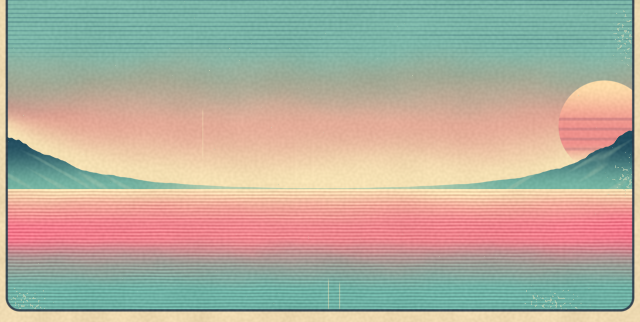
A Shadertoy shader for this background:

```glsl
// A retro print of a calm sea at dusk: a hazy striped sky, a banded sun, two
// sloping headlands and rippled water inside a worn, rounded frame.
// Layers are colour ramps, exponential ridges and distance-field masks.

const float HORIZON = 0.412;
const vec3 CREAM = vec3(0.96, 0.88, 0.70);
const vec3 PEACH = vec3(0.90, 0.68, 0.60);
const vec3 ROSE  = vec3(0.88, 0.56, 0.53);
const vec3 PINK  = vec3(0.95, 0.46, 0.54);
const vec3 TEAL  = vec3(0.50, 0.73, 0.67);
const vec3 DEEP  = vec3(0.13, 0.30, 0.37);
const vec3 INK   = vec3(0.17, 0.23, 0.29);

vec2 hashGradient(vec2 cell) {
    vec3 q = fract(cell.xyx * vec3(0.1031, 0.1030, 0.0973));
    q += dot(q, q.yzx + 33.33);
    float angle = 6.2832 * fract((q.x + q.y) * q.z);
    return vec2(cos(angle), sin(angle));
}

// Gradient noise, roughly -0.7 to 0.7
float noise(vec2 p) {
    vec2 i = floor(p), f = fract(p);
    vec2 u = f * f * f * (f * (f * 6.0 - 15.0) + 10.0);
    vec2 e = vec2(0.0, 1.0);
    float low = mix(dot(hashGradient(i), f),
                    dot(hashGradient(i + e.yx), f - e.yx), u.x);
    float high = mix(dot(hashGradient(i + e), f - e),
                     dot(hashGradient(i + e.yy), f - e.yy), u.x);
    return mix(low, high, u.y);
}

float fbm(vec2 p) {
    float sum = 0.0, gain = 0.55;
    for (int i = 0; i < 4; i++) {
        sum += gain * noise(p);
        p = p * 2.03 + 7.1;
        gain *= 0.5;
    }
    return sum;
}

float fill(float d, float aa) { return 1.0 - smoothstep(-aa, aa, d); }

float band(float y, float centre, float halfWidth, float aa) {
    return fill(abs(y - centre) - halfWidth, aa);
}

float ripple(float y, float period) { return 0.5 + 0.5 * cos(6.2832 * y / period); }

float slope(float shoreX) { return 0.183 * exp(-max(shoreX, 0.0) / 0.225); }

vec3 skyColor(vec2 p, float edgeX) {
    float rise = slope(edgeX), side = rise / 0.183;
    float haze = 0.04 * fbm(p * vec2(2.5, 5.0));
    float altitude = p.y - HORIZON - 0.85 * rise + haze;
    vec3 warm = mix(PEACH, ROSE, side);
    vec3 c = mix(CREAM, warm, smoothstep(0.015, mix(0.20, 0.13, side), altitude));
    c = mix(c, vec3(0.63, 0.66, 0.58), smoothstep(0.60, 0.77, p.y + haze));
    c = mix(c, TEAL, smoothstep(0.73, 0.87, p.y + haze));
    // Dark printed lines across the upper sky
    float wear = 0.65 + 0.6 * noise(vec2(p.x * 2.0, p.y * 40.0));
    float lines = pow(ripple(p.y, 0.0135), 3.0) * smoothstep(0.80, 0.87, p.y);
    return mix(c, vec3(0.23, 0.43, 0.47), 0.55 * lines * clamp(wear, 0.0, 1.0));
}

vec3 addSun(vec3 sky, vec2 q, float radius, float aa) {
    float h = q.y / radius;
    vec3 disc = mix(vec3(0.94, 0.57, 0.55), vec3(0.99, 0.86, 0.66), smoothstep(-0.1, 0.95, h));
    disc = mix(disc, CREAM, 0.7 * smoothstep(0.35, 0.95, -h));
    for (int i = 0; i < 4; i++) {
        float y = 0.022 - 0.031 * float(i);
        disc = mix(disc, vec3(0.79, 0.50, 0.51), 0.7 * band(q.y, y, 0.0045, aa));
    }
    float fade = smoothstep(-0.95, -0.35, h);
    return mix(sky, disc, fill(length(q) - radius, aa) * fade);
}

vec3 addHeadland(vec3 c, vec2 p, float shoreX, float seed, float aa) {
    float h = slope(shoreX) * (1.0 + 0.30 * fbm(vec2(shoreX * 11.0, seed)));
    float y = p.y - HORIZON, level = clamp(y / 0.16, 0.0, 1.0);
    vec3 rock = mix(vec3(0.46, 0.71, 0.64), DEEP, smoothstep(0.0, 0.95, level));
    // Pale gullies run down the slope
    float gully = noise(vec2(shoreX * 22.0 + y * 34.0, y * 9.0 + seed));
    rock = mix(rock, vec3(0.64, 0.77, 0.68), 0.45 * smoothstep(0.15, 0.5, gully));
    rock = mix(rock, CREAM, 0.5 * smoothstep(0.35, 0.72, shoreX));
    return mix(c, rock, fill(y - h, aa) * step(0.0, y));
}

vec3 waterColor(vec2 p, float edgeX) {
    float depth = HORIZON - p.y + 0.025 * fbm(p * vec2(3.0, 8.0));
    vec3 c = mix(CREAM, vec3(0.94, 0.66, 0.60), smoothstep(-0.01, 0.06, depth));
    vec3 glow = mix(vec3(0.93, 0.54, 0.56), PINK, exp(-edgeX * 2.2));
    c = mix(c, glow, smoothstep(0.035, 0.12, depth));
    c = mix(c, vec3(0.60, 0.61, 0.58), smoothstep(0.145, 0.245, depth));
    c = mix(c, vec3(0.43, 0.69, 0.64), smoothstep(0.22, 0.32, depth));
    float wave = p.y + 0.0015 * noise(vec2(p.x * 9.0, p.y * 25.0));
    float crest = ripple(wave, 0.0105) - 0.5;
    float strength = 0.13 + 0.10 * noise(vec2(p.x * 3.0, p.y * 60.0));
    return c + crest * strength * vec3(0.7, 1.0, 0.9);
}

float scratch(vec2 p, float x, float low, float high) {
    float reach = smoothstep(low, low + 0.02, p.y) * (1.0 - smoothstep(high - 0.02, high, p.y));
    return reach * exp(-pow((p.x - x) / 0.0018, 2.0));
}

float wornPatch(vec2 p, vec2 centre, vec2 size) {
    return exp(-dot((p - centre) / size, (p - centre) / size));
}

void mainImage(out vec4 fragColor, in vec2 fragCoord) {
    vec2 p = fragCoord / iResolution.y;
    float aspect = iResolution.x / iResolution.y, aa = 0.8 / iResolution.y;
    float leftX = p.x - 0.02, rightX = aspect - 0.02 - p.x, edgeX = min(leftX, rightX);

    // Scene
    vec3 c = skyColor(p, edgeX);
    c = addSun(c, p - vec2(aspect - 0.111, 0.608), 0.142, aa);
    c = addHeadland(c, p, leftX, 2.3, aa);
    c = addHeadland(c, p, rightX, 8.7, aa);
    c = mix(c, waterColor(p, edgeX), fill(p.y - HORIZON, aa));

    // Scratches and speckled wear
    float marks = scratch(p, 0.63, 0.50, 0.67) + scratch(p, 1.02, 0.03, 0.14) + scratch(p, 1.055, 0.03, 0.13);
    c = mix(c, CREAM, 0.45 * marks);
    float worn = wornPatch(p, vec2(aspect - 0.28, 0.06), vec2(0.10, 0.05))
               + wornPatch(p, vec2(aspect - 0.04, 0.45), vec2(0.05, 0.07))
               + wornPatch(p, vec2(aspect - 0.04, 0.88), vec2(0.06, 0.10))
               + wornPatch(p, vec2(0.07, 0.06), vec2(0.09, 0.05));
    float speck = noise(p * 130.0) + 0.4 * noise(p * 57.0);
    c = mix(c, vec3(0.80, 0.84, 0.72), 0.6 * smoothstep(0.62, 0.85, speck + 0.55 * worn));

    // Rounded frame, open at the top
    vec2 halfSize = vec2(0.5 * aspect - 0.021, 0.6);
    vec2 q = abs(p - vec2(0.5 * aspect, 0.636)) - halfSize + 0.04;
    float frame = length(max(q, 0.0)) + min(max(q.x, q.y), 0.0) - 0.04;
    vec3 paper = vec3(0.93, 0.85, 0.69) + 0.05 * fbm(p * 12.0);
    c = mix(paper, c, fill(frame, aa));
    c = mix(c, INK, 0.92 * fill(abs(frame) - 0.0035, aa));

    // Paper grain
    c += 0.035 * noise(p * 95.0) + 0.025 * fbm(p * 6.0);
    fragColor = vec4(clamp(c, 0.0, 1.0), 1.0);
}
```
